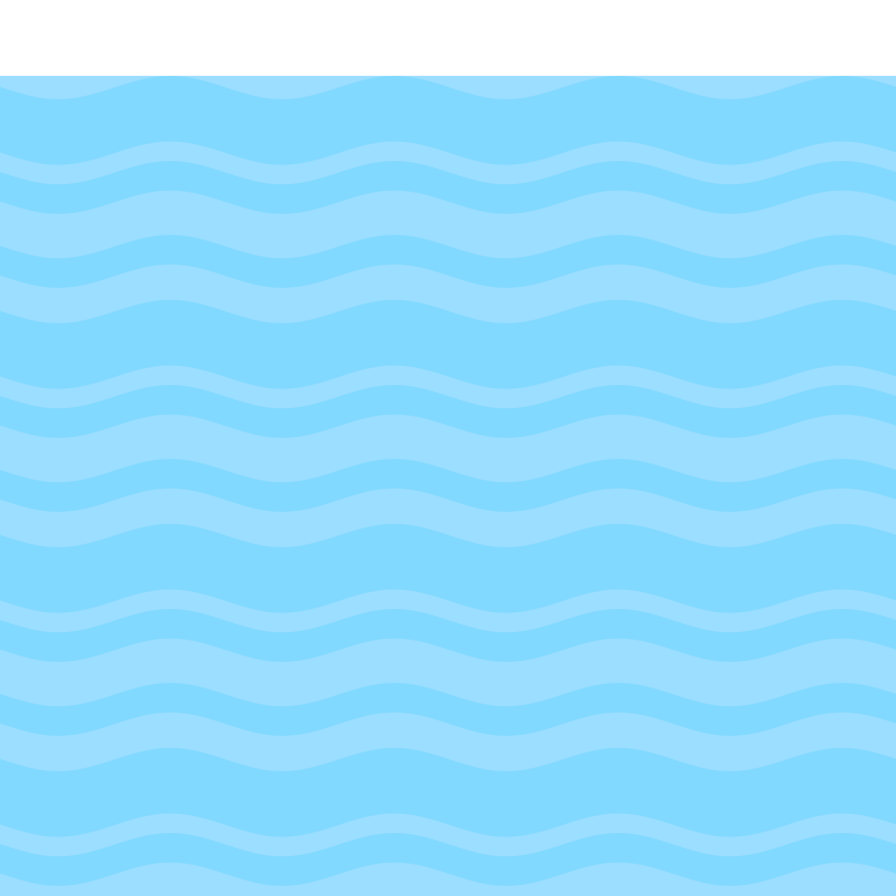
Reproduce this pattern procedurally as a three.js fragment shader.

```glsl
// Flat water: light wavy stripes on blue, under a plain white strip.
// Depth is offset by a cosine so every stripe becomes straight, then
// it is repeated with fract; each tile holds three stripes.

#define REPEATS 4.0         // waves across, and tiles per canvas height
#define CREST_X 0.760       // crest position within one wave
#define AMPLITUDE 0.0130    // wave height about its middle line
#define TILE_TOP 0.0977     // depth at which a tile begins
#define WATER_TOP 0.0846    // depth of the straight upper edge
#define THIN_STRIPE vec2(0.3365, 0.0435)   // centre, half width in a tile
#define WIDE_STRIPE vec2(0.6110, 0.0990)
#define MEDIUM_STRIPE vec2(0.9210, 0.0790)
#define WATER_COLOR vec3(0.51, 0.85, 1.0)
#define STRIPE_COLOR vec3(0.61, 0.87, 1.0)
#define SKY_COLOR vec3(1.0)

const float TAU = 6.2831853;

varying vec2 vUv;

// Coverage of one stripe, wrapped so that it repeats in every tile.
float stripe(float level, vec2 band, float blur) {
  float away = abs(fract(level - band.x + 0.5) - 0.5);
  return 1.0 - smoothstep(-blur, blur, away - band.y);
}

void main() {
  float depth = 1.0 - vUv.y;

  // Straighten the waves and measure in tiles
  float wave = AMPLITUDE * cos(TAU * (vUv.x * REPEATS - CREST_X));
  float level = (depth + wave - TILE_TOP) * REPEATS;
  float blur = 0.7 * fwidth(level);

  // Three stripes per tile
  float light = stripe(level, THIN_STRIPE, blur);
  light = max(light, stripe(level, WIDE_STRIPE, blur));
  light = max(light, stripe(level, MEDIUM_STRIPE, blur));
  vec3 color = mix(WATER_COLOR, STRIPE_COLOR, light);

  // White strip with a straight lower edge
  float edge = 0.7 * fwidth(depth);
  float water = smoothstep(-edge, edge, depth - WATER_TOP);
  gl_FragColor = vec4(mix(SKY_COLOR, color, water), 1.0);
}
```
